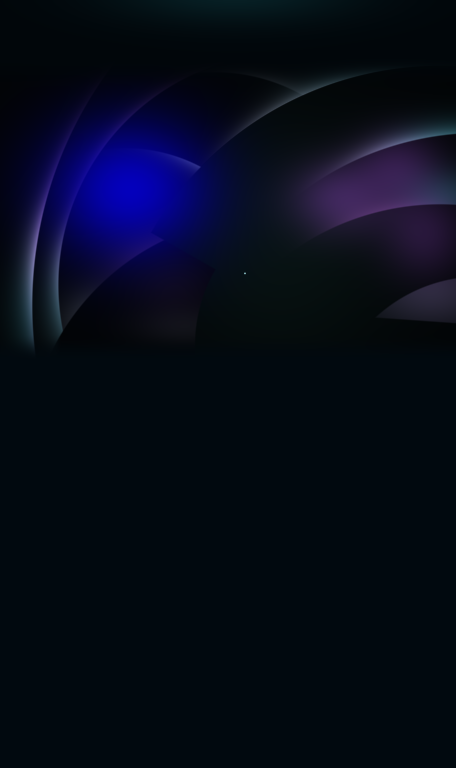
This background is drawn by a WebGL 2 fragment shader. Its source:

```glsl
#version 300 es
precision highp float;
// Dark backdrop: overlapping curved blades lit by blue and violet glows, above a plain navy field.
uniform vec2 u_resolution;
out vec4 outColor;

const float ASPECT = 0.59375;
const vec3 NAVY = vec3(0.005, 0.035, 0.058);
const vec3 INK = vec3(0.006, 0.014, 0.021);
const vec3 TEAL = vec3(0.10, 0.30, 0.32);
const vec3 SILVER = vec3(0.32, 0.34, 0.38);
const vec3 MAUVE = vec3(0.30, 0.17, 0.32);
const vec3 BLUE = vec3(0.015, 0.0, 0.76);
const vec3 VIOLET = vec3(0.28, 0.12, 0.38);

float circle(vec2 p, vec2 center, float radius) {
  return length(p - center) - radius;
}

// Coverage of the negative side of a distance, with a soft edge.
float inside(float d, float blur) {
  return 1.0 - smoothstep(-blur, blur, d);
}

// Elliptical falloff around a center.
float glow(vec2 p, vec2 center, vec2 size) {
  vec2 q = (p - center) / size;
  return exp(-dot(q, q));
}

// Light that is sharp at the edge and fades toward positive distance.
float rim(float d, float width, float blur) {
  return smoothstep(-blur, blur, d) * exp(-max(d, 0.0) / width);
}

// Curved blades at the left, behind the large disc.
vec3 leftBlades(vec2 p, float blur) {
  vec3 color = INK;
  float outer = circle(p, vec2(0.560, 0.603), 0.518);
  float inner = circle(p, vec2(0.378, 0.629), 0.302);
  float crown = circle(p, vec2(0.280, 0.674), 0.232);
  float dome = circle(p, vec2(0.163, 0.596), 0.211);
  float petal = circle(p, vec2(0.352, 0.401), 0.318);

  color += MAUVE * rim(outer, 0.007, blur) * glow(p, vec2(0.055, 0.715), vec2(0.09, 0.14));
  color += SILVER * rim(outer, 0.012, blur) * 0.9 * glow(p, vec2(0.040, 0.675), vec2(0.04, 0.07));
  color += TEAL * rim(outer, 0.022, blur) * 0.7 * glow(p, vec2(0.025, 0.595), vec2(0.06, 0.075));
  color += MAUVE * rim(inner, 0.007, blur) * 0.75 * glow(p, vec2(0.120, 0.785), vec2(0.11, 0.14));
  color += SILVER * rim(inner, 0.011, blur) * 0.8 * glow(p, vec2(0.072, 0.655), vec2(0.04, 0.06));
  color += TEAL * rim(inner, 0.016, blur) * 0.6 * glow(p, vec2(0.060, 0.595), vec2(0.05, 0.065));
  color += SILVER * rim(crown, 0.012, blur) * 0.25 * glow(p, vec2(0.355, 0.895), vec2(0.07, 0.03));
  color += SILVER * rim(-dome, 0.010, blur) * glow(p, vec2(0.245, 0.785), vec2(0.06, 0.03));

  // Lower petal covers the blades and carries a faint warm light.
  float petalArea = inside(petal, blur) * smoothstep(0.065, 0.08, p.x);
  vec3 petalColor = INK + MAUVE * 0.16 * glow(p, vec2(0.225, 0.625), vec2(0.06, 0.05));
  petalColor += SILVER * 0.15 * glow(p, vec2(0.245, 0.573), vec2(0.07, 0.025));
  color = mix(color, petalColor, petalArea);
  color += MAUVE * rim(petal, 0.030, blur) * 0.6 * glow(p, vec2(0.185, 0.685), vec2(0.07, 0.05));
  color += SILVER * rim(petal, 0.025, blur) * 0.35 * glow(p, vec2(0.095, 0.600), vec2(0.05, 0.045));
  return color;
}

// Nested arcs on the large disc at the right.
vec3 discSurface(vec2 p, float blur) {
  vec3 color = INK + vec3(0.022, 0.058, 0.048) * glow(p, vec2(0.365, 0.690), vec2(0.16, 0.17));
  float upper = circle(p, vec2(0.625, 0.440), 0.387);
  float middle = circle(p, vec2(0.573, 0.401), 0.333);
  float lower = circle(p, vec2(0.625, 0.440), 0.200);

  color += SILVER * rim(upper, 0.010, blur) * 0.75 * glow(p, vec2(0.510, 0.808), vec2(0.09, 0.04));
  color += TEAL * rim(upper, 0.022, blur) * 0.8 * glow(p, vec2(0.594, 0.825), vec2(0.08, 0.04));
  color += MAUVE * rim(middle, 0.014, blur) * 0.5 * glow(p, vec2(0.495, 0.725), vec2(0.09, 0.04));
  color += TEAL * rim(middle, 0.040, blur) * 0.8 * glow(p, vec2(0.594, 0.760), vec2(0.06, 0.035));

  float wedge = inside(lower, blur) * smoothstep(-blur, blur, p.y - 0.587 + 0.07 * (p.x - 0.482));
  color += vec3(0.15, 0.13, 0.19) * wedge * glow(p, vec2(0.565, 0.618), vec2(0.09, 0.05));
  return color;
}

void main() {
  vec2 p = gl_FragCoord.xy / u_resolution * vec2(ASPECT, 1.0);
  float blur = 1.0 / u_resolution.y;

  // The disc is cut by a slanted edge, then continued by a smaller disc.
  float disc = circle(p, vec2(0.573, 0.479), 0.435);
  float slant = dot(p - vec2(0.202, 0.694), vec2(-0.495, -0.870));
  float hub = circle(p, vec2(0.449, 0.551), 0.195);
  float discArea = inside(max(disc, min(slant, hub)), blur);

  vec3 scene = leftBlades(p, blur);
  scene += SILVER * rim(disc, 0.009, blur) * 0.75 * glow(p, vec2(0.365, 0.865), vec2(0.12, 0.07));
  scene += TEAL * rim(disc, 0.025, blur) * 0.28 * glow(p, vec2(0.460, 0.900), vec2(0.14, 0.04));
  scene = mix(scene, discSurface(p, blur), discArea);

  // Colored lights; the violet dims above each arc.
  scene = mix(scene, BLUE, 0.97 * glow(p, vec2(0.169, 0.753), vec2(0.106, 0.088)));
  float violet = 0.75 * glow(p, vec2(0.443, 0.742), vec2(0.065, 0.048));
  violet += 0.55 * glow(p, vec2(0.520, 0.785), vec2(0.055, 0.045));
  violet += 0.55 * glow(p, vec2(0.553, 0.700), vec2(0.055, 0.060));
  float band = circle(p, vec2(0.573, 0.401), 0.333);
  violet *= 1.0 - 0.3 * rim(-band, 0.03, blur) * smoothstep(0.38, 0.45, p.x);
  scene += VIOLET * violet * (0.35 + 0.65 * discArea);

  // Fade the scene into the plain field and add the top light.
  float window = smoothstep(0.530, 0.565, p.y) * (1.0 - smoothstep(0.885, 0.930, p.y));
  vec3 field = mix(NAVY, NAVY * 0.65, smoothstep(0.80, 0.95, p.y));
  vec3 color = mix(field, scene, window);
  color += vec3(0.025, 0.105, 0.110) * glow(p, vec2(0.306, 1.010), vec2(0.16, 0.04));

  // Tiny spark.
  color += vec3(0.6, 0.8, 0.8) * inside(circle(p, vec2(0.319, 0.644), 0.001), 0.001);
  outColor = vec4(color, 1.0);
}
```
